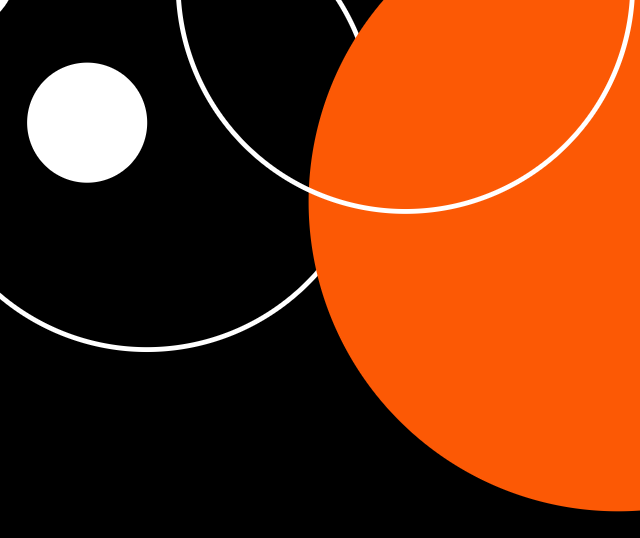
Reproduce this background procedurally as a WebGL 1 fragment shader.

```glsl
precision highp float;
// Flat composition of large circles on black: a white disc, a thin ring passing
// behind a huge orange disc, and a second thin ring crossing in front of it.
// Each shape is a circle distance function, blended back to front.

uniform vec2 u_resolution;

// Lengths are in canvas heights, origin at the lower left.
const vec3 BLACK = vec3(0.0);
const vec3 ORANGE = vec3(0.988, 0.349, 0.02);
const vec3 WHITE = vec3(1.0);

const vec2 SMALL_DISC_CENTER = vec2(0.162, 0.772);
const vec2 CORNER_DISC_CENTER = vec2(-0.0815, 1.0543);
const float SMALL_RADIUS = 0.1116;

const vec2 ORANGE_CENTER = vec2(1.1488, 0.6248);
const float ORANGE_RADIUS = 0.5752;

const vec2 BACK_RING_CENTER = vec2(0.2729, 0.7727);
const vec2 FRONT_RING_CENTER = vec2(0.7535, 1.0295);
const float RING_RADIUS = 0.4225;
const float RING_HALF_WIDTH = 0.0045;

float discDistance(vec2 p, vec2 center, float radius) {
  return length(p - center) - radius;
}

float ringDistance(vec2 p, vec2 center) {
  return abs(discDistance(p, center, RING_RADIUS)) - RING_HALF_WIDTH;
}

// Antialiased coverage across one pixel around the edge
float coverage(float distance) {
  return clamp(0.5 - distance * u_resolution.y, 0.0, 1.0);
}

void main() {
  vec2 p = gl_FragCoord.xy / u_resolution.y;

  // White shapes at the back
  float backShapes = min(
    ringDistance(p, BACK_RING_CENTER),
    min(discDistance(p, SMALL_DISC_CENTER, SMALL_RADIUS),
        discDistance(p, CORNER_DISC_CENTER, SMALL_RADIUS)));
  vec3 color = mix(BLACK, WHITE, coverage(backShapes));

  // Orange disc, then the ring in front of it
  color = mix(color, ORANGE, coverage(discDistance(p, ORANGE_CENTER, ORANGE_RADIUS)));
  color = mix(color, WHITE, coverage(ringDistance(p, FRONT_RING_CENTER)));

  gl_FragColor = vec4(color, 1.0);
}
```
